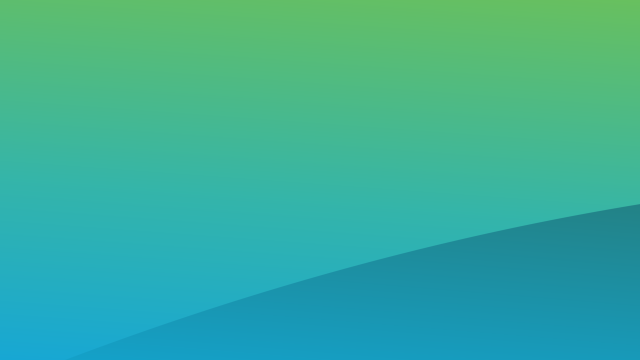
Give the GLSL for this background, as a Shadertoy shader.

```glsl
// A smooth green-to-blue sky gradient, tilted slightly, with a darker
// translucent-looking hill rising in a gentle arc to the right.
// The sky blends three colour stops; the hill is the area below a parabola.

const vec3 SKY_LOW  = vec3(0.090, 0.655, 0.830);
const vec3 SKY_MID  = vec3(0.204, 0.708, 0.665);
const vec3 SKY_HIGH = vec3(0.408, 0.752, 0.370);
const float SKY_TILT = 0.13;     // extra height gained from left to right
const float SKY_MID_AT = 0.5;    // position of the middle stop

const vec3 HILL_LOW  = vec3(0.078, 0.631, 0.788);
const vec3 HILL_HIGH = vec3(0.137, 0.510, 0.525);
const vec3 HILL_ARC = vec3(-0.0706, 0.7166, -0.213);  // 1, x, x^2 terms
const vec2 HILL_SHADE = vec2(0.26, 1.78);             // darkening per axis
const float HILL_START = 0.1;                         // left foot of the hill

vec3 skyColor(vec2 uv) {
    float t = uv.y + SKY_TILT * uv.x;
    vec3 lower = mix(SKY_LOW, SKY_MID, clamp(t / SKY_MID_AT, 0.0, 1.0));
    float upper = (t - SKY_MID_AT) / (1.0 + SKY_TILT - SKY_MID_AT);
    return mix(lower, SKY_HIGH, clamp(upper, 0.0, 1.0));
}

vec3 hillColor(vec2 uv) {
    float shade = dot(uv - vec2(HILL_START, 0.0), HILL_SHADE);
    return mix(HILL_LOW, HILL_HIGH, clamp(shade, 0.0, 1.0));
}

// Approximate signed distance to the arc, in canvas heights; negative below
float hillDistance(vec2 uv, float aspect) {
    float crest = dot(HILL_ARC, vec3(1.0, uv.x, uv.x * uv.x));
    float slope = (HILL_ARC.y + 2.0 * HILL_ARC.z * uv.x) / aspect;
    return (uv.y - crest) / sqrt(1.0 + slope * slope);
}

void mainImage(out vec4 fragColor, in vec2 fragCoord) {
    vec2 uv = fragCoord / iResolution.xy;
    float aspect = iResolution.x / iResolution.y;

    // Cover the sky with the hill, softened over about one pixel
    float edge = 0.7 / iResolution.y;
    float hill = 1.0 - smoothstep(-edge, edge, hillDistance(uv, aspect));
    fragColor = vec4(mix(skyColor(uv), hillColor(uv), hill), 1.0);
}
```
